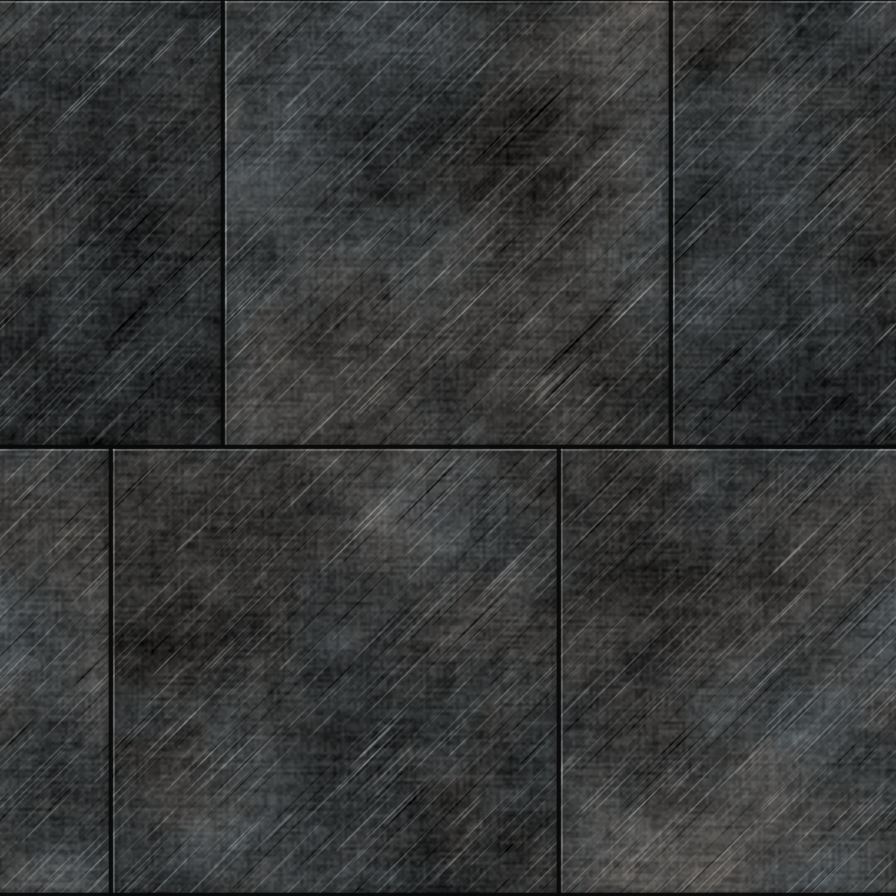
Write a Shadertoy shader that draws this texture.

```glsl
// Dark brushed slabs in two offset rows: each row has two square slabs per canvas width.
// Wrapping noise gives clouds, woven grain and tint; scattered diagonal scratches and
// bevelled seams (a dark groove beside a thin worn highlight) are laid on top.

const float SLABS = 2.0;                            // repeats across and down
const vec2 ROW_SHIFT = vec2(0.25, 0.5);             // seam shift of lower, upper row
const vec4 SLAB_TONE = vec4(0.228, 0.240, 0.222, 0.190); // lower pair, upper pair
const vec3 WARM = vec3(1.03, 1.00, 0.97);
const vec3 COOL = vec3(0.95, 1.01, 1.035);
const float CLOUD_GAIN = 0.30;
const float STREAK_GAIN = 0.11;
const float WEAVE_GAIN = 0.075;
const float GRAIN_GAIN = 0.085;
const int SCRATCH_LAYERS = 7;
const float SCRATCH_WIDTH = 0.0011;
const float SCRATCH_GAIN = 0.17;
const float GROOVE_POS = -0.0015;
const float GROOVE_HALF = 0.0021;
const float GROOVE_SHADE = 0.009;                   // reach of the soft shadow
const float LIGHT_POS = 0.0022;
const float LIGHT_HALF = 0.0008;
const float LIGHT_GAIN = 0.23;

float hash(vec2 p, float seed) {
    vec3 q = fract(vec3(p.xyx + seed * 17.3) * vec3(0.1031, 0.1030, 0.0973));
    q += dot(q, q.yzx + 33.33);
    return fract((q.x + q.y) * q.z);
}

// Value noise in 0..1 that wraps after 'period' cells.
float noise(vec2 p, vec2 period, float seed) {
    vec2 i = floor(p), f = fract(p);
    f = f * f * (3.0 - 2.0 * f);
    vec2 a = mod(i, period), b = mod(i + 1.0, period);
    return mix(mix(hash(a, seed), hash(vec2(b.x, a.y), seed), f.x),
               mix(hash(vec2(a.x, b.y), seed), hash(b, seed), f.x), f.y);
}

// Layered noise, centred on zero.
float fbm(vec2 p, vec2 freq, float seed) {
    float sum = 0.0, amp = 0.42;
    for (int i = 0; i < 5; i++) {
        sum += amp * (noise(p * freq, freq, seed + float(i)) - 0.5);
        freq *= 2.0;
        amp *= 0.62;
    }
    return sum;
}

// Tapered light and dark scratches; d.x runs along them, d.y across.
float scratches(vec2 d, float seed, float px) {
    float sum = 0.0;
    for (int i = 0; i < SCRATCH_LAYERS; i++) {
        float k = float(i), s = seed + k * 5.0;
        vec2 count = vec2(3.0 + mod(k, 4.0), 37.0 + 13.0 * k);
        vec2 p = d * count;
        p.x += hash(vec2(mod(floor(p.y), count.y), 3.0), s);
        vec2 cell = mod(floor(p), count), f = fract(p);
        float len = mix(0.3, 1.0, hash(cell, s + 1.0));
        float t = (f.x - (1.0 - len) * hash(cell, s + 2.0)) / len;
        float centre = mix(0.2, 0.8, hash(cell, s + 3.0));
        float across = abs(f.y - centre) / count.y * 0.7071;
        float line = 1.0 - smoothstep(0.0, SCRATCH_WIDTH + 0.5 * px, across);
        float taper = smoothstep(0.0, 0.25, t) * (1.0 - smoothstep(0.5, 1.0, t));
        float power = pow(hash(cell, s + 4.0), 3.0);
        float side = hash(cell, s + 6.0) < 0.3 ? -0.7 : 1.0;
        sum += line * taper * power * side;
    }
    return sum;
}

float band(float d, float halfWidth, float px) {
    return 1.0 - smoothstep(halfWidth - 0.5 * px, halfWidth + 0.7 * px, abs(d));
}

// Signed distance to the nearest of the evenly spaced seams.
float seamDistance(float x) {
    return (fract(x + 0.5) - 0.5) / SLABS;
}

void mainImage(out vec4 fragColor, in vec2 fragCoord) {
    vec2 uv = fragCoord / iResolution.xy;
    float px = 1.0 / iResolution.y;

    // Slab layout
    float row = mod(floor(uv.y * SLABS), 2.0);
    float x = uv.x * SLABS - (row < 0.5 ? ROW_SHIFT.x : ROW_SHIFT.y);
    float col = mod(floor(x), 2.0);
    int slab = int(row * 2.0 + col);
    float seed = 11.0 + 7.0 * float(slab);

    // Clouds, diagonal streaks, woven grain
    vec2 diag = vec2(uv.x + uv.y, uv.y - uv.x);
    float tone = SLAB_TONE[slab];
    tone += CLOUD_GAIN * fbm(uv, vec2(7.0), seed);
    tone += STREAK_GAIN * fbm(diag, vec2(4.0, 22.0), seed + 2.0);
    vec2 weave = vec2(28.0, 300.0);
    tone += WEAVE_GAIN * (noise(uv * weave, weave, 3.0) - 0.5);
    tone += WEAVE_GAIN * 0.7 * (noise(uv * weave.yx, weave.yx, 5.0) - 0.5);
    tone += GRAIN_GAIN * (noise(uv * 270.0, vec2(270.0), 8.0) - 0.5);
    tone += SCRATCH_GAIN * scratches(diag, seed, px);

    // Grooves and worn highlights
    vec2 seam = vec2(seamDistance(x), -seamDistance(uv.y * SLABS));
    float wear = mix(0.45, 1.2, noise(uv * 36.0, vec2(36.0), 21.0));
    for (int i = 0; i < 2; i++) {
        float groove = abs(seam[i] - GROOVE_POS);
        tone *= 1.0 - 0.4 * exp(-groove / GROOVE_SHADE * 2.0);
        tone += LIGHT_GAIN * wear * band(seam[i] - LIGHT_POS, LIGHT_HALF, px);
    }
    for (int i = 0; i < 2; i++)
        tone = mix(tone, 0.03, 0.92 * band(seam[i] - GROOVE_POS, GROOVE_HALF, px));

    float hue = smoothstep(-0.18, 0.18, fbm(uv, vec2(5.0), 40.0));
    fragColor = vec4(clamp(tone * mix(WARM, COOL, hue), 0.0, 1.0), 1.0);
}
```
